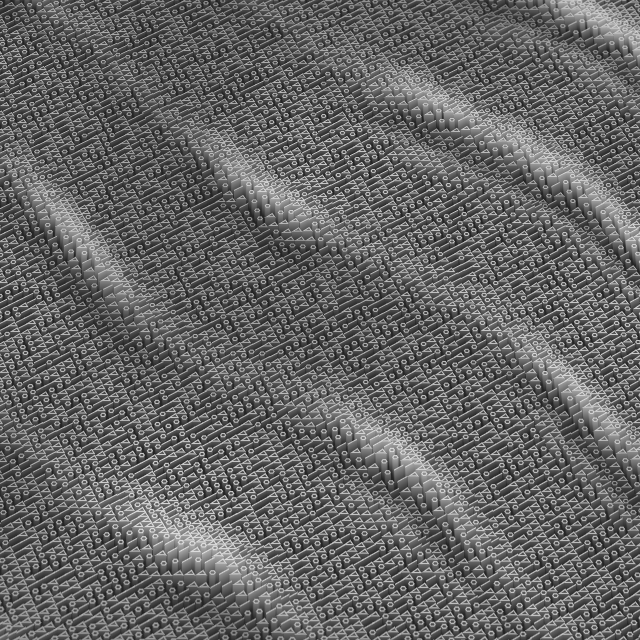
Reproduce this pattern procedurally as a WebGL 1 fragment shader.

```glsl
precision highp float;
// A slanted lattice of tiny extruded triangles, hexagons and bars that rises in
// diagonal folds. Each pixel paints the nearby prisms from back to front: a dark
// fading wall, then a grey face with a pale rim, lit by the height of the fold.

#define COLUMNS 84.0        // prisms across
#define ROWS 88.0           // prisms down
#define SLOPE 0.52          // rise of a row
#define LEAN -0.4           // sideways step of each row, in cells
#define RIM 0.14            // rim width, in cells
#define WALL 0.85           // wall depth on flat ground, in cells
#define FOLD_HEIGHT 0.028   // tallest lift, in canvas units
#define FOLD_PERIOD 0.325   // vertical gap between folds
#define PERSPECTIVE 0.18    // shrinking towards the top
#define FLOOR_TONE 0.14
#define RIM_TONE 0.73

uniform vec2 u_resolution;

float hash(vec2 p) {
  vec3 q = fract(vec3(p.xyx) * 0.1031);
  q += dot(q, q.yzx + 33.33);
  return fract((q.x + q.y) * q.z);
}

float noise(vec2 p) {
  vec2 i = floor(p), f = fract(p);
  f = f * f * (3.0 - 2.0 * f);
  return mix(mix(hash(i), hash(i + vec2(1, 0)), f.x),
             mix(hash(i + vec2(0, 1)), hash(i + vec2(1, 1)), f.x), f.y);
}

// x: lift of the ground from 0 to 1, y: shadow at the foot of the fold
vec2 fold(vec2 p) {
  float t = p.y + 0.75 * p.x - 0.05;
  float k = floor(t / FOLD_PERIOD + 0.5);
  float bend = 0.035 * sin(9.0 * p.x - 5.0 - 1.2 * (k - 3.0));
  float s = t - k * FOLD_PERIOD - bend + 0.02 * (noise(p * 14.0) - 0.5);
  float swell = 0.5 + 0.5 * cos(12.566 * (p.x - 0.04 - 0.29 * k));
  swell = max(swell, smoothstep(0.6, 0.85, p.x) * step(3.5, k));
  float strength = 0.18 + 0.82 * swell * swell;
  float crest = exp(-pow(abs(s) / (s < 0.0 ? 0.022 : 0.05), 2.0));
  float ripple = 0.4 * exp(-pow((s + 0.085) / 0.022, 2.0)) * swell * step(0.5, p.x);
  float foot = exp(-pow((s + 0.05) / 0.03, 2.0));
  return vec2(strength * (crest + ripple), strength * foot);
}

// Signed distance to a prism face; also gives its lower edge and half width
float face(vec2 q, float kind, out float lower, out float halfWidth) {
  if (kind < 0.44) {                       // triangle, long side along the row
    lower = -0.28;
    halfWidth = 0.7;
    vec2 a = q - vec2(0.25, 0.34);
    return max(lower - q.y, max(dot(a, vec2(-0.547, 0.838)),
                                dot(a, vec2(0.809, 0.587))));
  }
  if (kind < 0.79) {                       // hexagon
    vec2 b = abs(q);
    halfWidth = 0.4;
    lower = -min(0.27, max(0.0, 0.32 - 0.8 * b.x) / 0.595);
    return max(b.y - 0.27, dot(b, vec2(0.8, 0.595)) - 0.32);
  }
  halfWidth = 0.58;                        // bar along the row
  float middle = SLOPE * q.x;
  lower = middle - 0.08;
  return max(abs(q.y - middle) * 0.887 - 0.07, abs(q.x) - halfWidth);
}

float cover(float d, float blur) {
  return clamp(0.5 - d / blur, 0.0, 1.0);
}

void main() {
  float size = min(u_resolution.x, u_resolution.y);
  vec2 view = (gl_FragCoord.xy - 0.5 * u_resolution) / size;
  vec2 ground = view * (1.0 + PERSPECTIVE * view.y) + 0.5;

  // Edge softness: one pixel, growing out of focus at top and bottom
  float defocus = smoothstep(0.35, 0.6, abs(view.y + 0.15 * view.x));
  float blur = COLUMNS * (0.9 / size + 0.0012 * defocus);

  float homeRow = floor((ground.y - SLOPE * ground.x) * ROWS);
  float tone = FLOOR_TONE;

  for (int j = 0; j < 8; j++) {
    float row = homeRow + 2.0 - float(j);
    float homeColumn = floor(ground.x * COLUMNS - LEAN * row);
    for (int i = 0; i < 3; i++) {
      vec2 id = vec2(homeColumn + 1.0 - float(i), row);
      vec2 centre = vec2(id.x + 0.5 + LEAN * row, row + 0.5) / vec2(COLUMNS, ROWS);
      centre.y += SLOPE * centre.x;

      vec2 relief = fold(centre);
      float lift = relief.x * FOLD_HEIGHT;
      vec2 q = (ground - centre - vec2(0.0, lift)) * COLUMNS;
      float lower, halfWidth;
      float d = face(q, hash(id + 200.0), lower, halfWidth);

      // Broad light over the cloth, bright crests and shaded feet
      float light = 0.86 + 0.28 * noise(centre * 4.0 + 7.0)
                  + 0.15 * relief.x - 0.22 * relief.y;
      float depth = lower - q.y;
      float wallLength = WALL + 0.75 * lift * COLUMNS;
      float wallTone = (0.32 + 0.24 * relief.x) * light;
      wallTone = mix(wallTone, FLOOR_TONE, clamp(depth / wallLength, 0.0, 1.0));
      float wall = cover(max(abs(q.x) - halfWidth, -depth), blur)
                 * cover(depth - wallLength, blur);
      tone = mix(tone, wallTone, wall);

      float faceTone = (0.27 + 0.22 * relief.x) * light;
      float rim = cover(-d - RIM, blur);
      tone = mix(tone, mix(faceTone, RIM_TONE * light, rim), cover(d, blur));
    }
  }
  gl_FragColor = vec4(vec3(clamp(tone, 0.0, 0.86)), 1.0);
}
```
